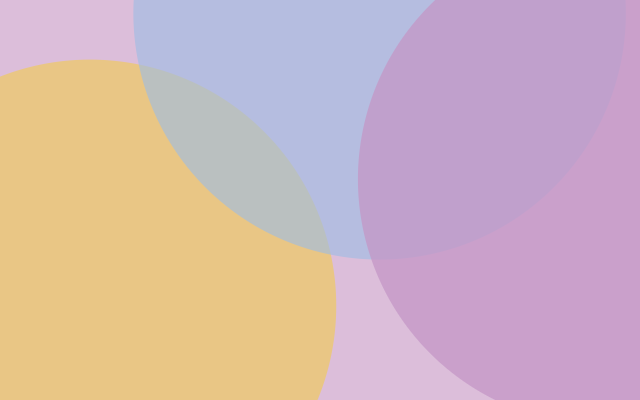
Give the GLSL for this background, as a Shadertoy shader.

```glsl
// Lengths are in canvas heights
const float RADIUS = 0.6156;
const vec2 GOLD_CENTER = vec2(0.2250, 0.2354);
const vec2 BLUE_CENTER = vec2(0.9490, 0.9667);
const vec2 PLUM_CENTER = vec2(1.5104, 0.5521);

const vec3 BACKDROP = vec3(0.863, 0.745, 0.855);
const vec3 GOLD = vec3(0.914, 0.776, 0.522);
const vec3 BLUE = vec3(0.618, 0.738, 0.892);
const vec3 PLUM = vec3(0.768, 0.588, 0.776);

const float GOLD_OPACITY = 1.0;
const float BLUE_OPACITY = 0.625;
const float PLUM_OPACITY = 0.75;

// Coverage of a disc with an edge one pixel wide
float disc(vec2 p, vec2 center) {
    float dist = length(p - center) - RADIUS;
    return clamp(0.5 - dist * iResolution.y, 0.0, 1.0);
}

void mainImage(out vec4 fragColor, in vec2 fragCoord) {
    vec2 p = fragCoord / iResolution.y;

    // Translucent discs, back to front
    vec3 color = BACKDROP;
    color = mix(color, GOLD, GOLD_OPACITY * disc(p, GOLD_CENTER));
    color = mix(color, BLUE, BLUE_OPACITY * disc(p, BLUE_CENTER));
    color = mix(color, PLUM, PLUM_OPACITY * disc(p, PLUM_CENTER));

    fragColor = vec4(color, 1.0);
}
```
